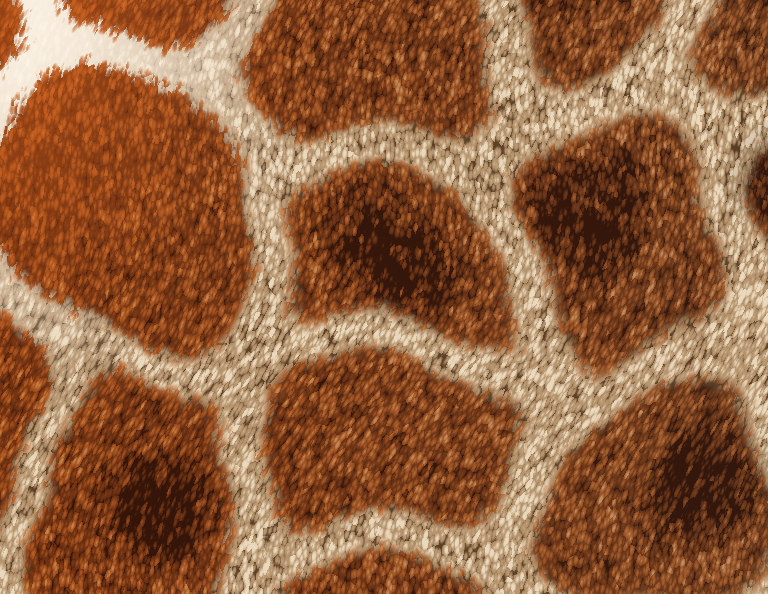
This texture is drawn by a Shadertoy shader. Its source:

```glsl
vec2 hash2(vec2 p) {
    return fract(sin(vec2(dot(p, vec2(127.1, 311.7)), dot(p, vec2(269.5, 183.3)))) * 4375.85);
}

// Stretched cellular noise: x = strand profile, y = random tone per strand
vec2 strands(vec2 p) {
    vec2 cell = floor(p), local = fract(p);
    float nearest = 9.0, tone = 0.0;
    for (int y = -1; y <= 1; y++)
    for (int x = -1; x <= 1; x++) {
        vec2 o = vec2(x, y), h = hash2(cell + o);
        float d = length(o + h - local);
        if (d < nearest) {
            nearest = d;
            tone = fract(h.x * 7.3 + h.y * 3.1);
        }
    }
    return vec2(1.0 - nearest, tone);
}

vec2 site(vec2 cell) {
    return 0.15 + 0.7 * hash2(cell + 5.0);
}

// Voronoi patches: x = rounded distance to the seam, y = dark blotch
vec2 patches(vec2 p) {
    vec2 cell = floor(p), local = fract(p), toSite = vec2(9.0), home = vec2(0.0);
    for (int y = -1; y <= 1; y++)
    for (int x = -1; x <= 1; x++) {
        vec2 o = vec2(x, y), r = o + site(cell + o) - local;
        if (dot(r, r) < dot(toSite, toSite)) {
            toSite = r;
            home = o;
        }
    }
    float sum = 0.0;
    for (int y = -2; y <= 2; y++)
    for (int x = -2; x <= 2; x++) {
        vec2 o = home + vec2(x, y), r = o + site(cell + o) - local;
        if (x != 0 || y != 0)
            sum += exp(-18.0 * dot(0.5 * (toSite + r), normalize(r - toSite)));
    }
    vec2 h = hash2(cell + home + 31.0);
    float blotch = step(0.5, h.x) * smoothstep(0.34, 0.08, length(toSite + 0.4 * (h.yx - 0.5)));
    return vec2(-log(sum) / 18.0, blotch);
}

void mainImage(out vec4 fragColor, in vec2 fragCoord) {
    vec2 p = fragCoord / iResolution.y;
    float across = fragCoord.x / iResolution.x;
    float glare = smoothstep(0.6, 0.05, length((p - vec2(0.0, 1.0)) * vec2(1.0, 0.8)));

    // Fur leaning to the right, with a slow sway
    vec2 sway = p + 0.025 * sin(p.yx * vec2(8.0, 6.0) + vec2(0.5, 2.0));
    vec2 hair = mat2(0.94, 0.34, -0.34, 0.94) * sway;
    vec2 fine = strands(hair * vec2(150.0, 62.0));
    vec2 clump = strands(hair * vec2(66.0, 30.0) + 17.0);
    float fur = dot(fine, vec2(0.38, 0.32)) + dot(clump, vec2(0.18, 0.16));
    fur = 0.5 + 1.5 * (fur - 0.54);
    fur = mix(fur, 0.58, 0.55 * glare);

    // Curved seams with tufted borders
    vec2 warped = p + 0.03 * sin(p.yx * vec2(9.0, 11.0) + vec2(1.0, 4.0))
                    + 0.008 * sin(p.yx * vec2(31.0, 27.0));
    vec2 coat = patches(warped * 2.4 + vec2(3.0, 7.0));
    float tuft = 0.045 * (fine.y - 0.5) + 0.035 * (clump.y - 0.5) + 0.03 * (fine.x - 0.5);
    float patchMask = smoothstep(-0.022, 0.022, coat.x + tuft - mix(0.07, 0.1, across));

    // Brown patches: redder on the left, dustier on the right
    float tone = fur - 0.5 * coat.y * smoothstep(-0.1, 0.5, 0.75 - 0.5 * fine.y);
    vec3 brown = mix(vec3(0.2, 0.085, 0.04), vec3(0.42, 0.21, 0.09), smoothstep(0.0, 0.42, tone));
    brown = mix(brown, vec3(0.62, 0.34, 0.15), smoothstep(0.42, 0.78, tone));
    brown = mix(brown, vec3(0.74, 0.54, 0.35), smoothstep(0.75, 1.05, tone));
    brown *= mix(vec3(1.05, 0.93, 0.75), vec3(1.0, 1.06, 1.2), across);
    brown += glare * vec3(0.14, 0.06, 0.01);

    // Pale seams, bleached towards the lit corner
    vec3 pale = mix(vec3(0.36, 0.25, 0.15), vec3(0.71, 0.58, 0.43), smoothstep(0.05, 0.42, fur));
    pale = mix(pale, vec3(0.92, 0.85, 0.74), smoothstep(0.45, 0.85, fur));
    pale *= 1.0 - 0.25 * coat.y;
    pale = mix(pale, vec3(1.0, 0.97, 0.92), 0.9 * glare);

    fragColor = vec4(mix(pale, brown, patchMask), 1.0);
}
```
